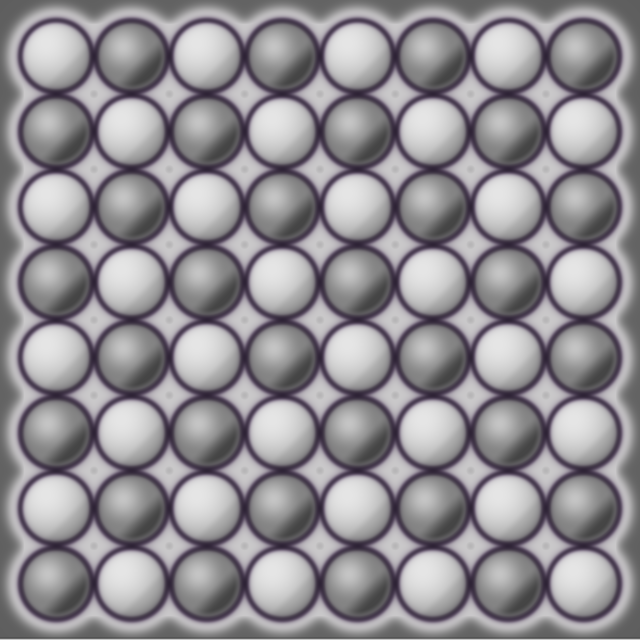
Reproduce this pattern procedurally as a WebGL 2 fragment shader.

```glsl
#version 300 es
precision highp float;
// An 8 by 8 checker of pale and dark pearls on a grey ground. Nearby pearls
// are looped over to sum their soft halos and multiply their violet outlines;
// the nearest pearl is then shaded by distance from its highlight.
uniform vec2 u_resolution;
out vec4 fragColor;

// q spans -1..1 across the pearl; the light comes from the upper left
float palePearl(vec2 q) {
    float away = dot(q, vec2(0.707, -0.707));
    float l = length(q - vec2(-0.3, 0.38));
    return 0.9 - 0.16 * l * l - 0.05 * smoothstep(0.3, 0.55, away);
}

float darkPearl(vec2 q) {
    float away = dot(q, vec2(0.707, -0.707));
    float l = length(q - vec2(-0.25, 0.27));
    float crescent = smoothstep(0.15, 0.7, away) * (1.0 - smoothstep(0.76, 1.03, length(q)));
    return 0.77 - 0.25 * smoothstep(0.0, 0.85, l) - 0.25 * crescent;
}

void main() {
    vec2 uv = gl_FragCoord.xy / u_resolution;
    vec2 grid = (uv - 0.5) / 0.1177 + 4.0;
    vec2 cell = clamp(floor(grid), 0.0, 7.0);

    // Halos and outlines of this pearl and its neighbours
    float halo = 0.0;
    float outline = 0.0;
    for (int j = -1; j <= 1; j++) {
        for (int i = -1; i <= 1; i++) {
            vec2 id = cell + vec2(i, j);
            if (id != clamp(id, 0.0, 7.0)) continue;
            float d = length(grid - id - 0.5);
            float fall = max(d - 0.553, 0.0) / 0.122;
            float ring = (d - 0.478) / 0.036;
            float haze = (d - 0.485) / 0.075;
            halo += exp(-fall * fall);
            outline += 0.85 * exp(-ring * ring) + 0.17 * exp(-haze * haze);
        }
    }

    // Ground, darkest in the corners
    float corner = smoothstep(0.45, 0.72, length(uv - 0.5));
    vec3 color = mix(vec3(0.39 - 0.02 * corner), vec3(0.79, 0.785, 0.79), min(halo, 1.0));

    // Pearl body
    vec2 q = (grid - cell - 0.5) / 0.46;
    bool pale = mod(cell.x + cell.y, 2.0) > 0.5;
    float shade = pale ? palePearl(q) : darkPearl(q);
    float body = 1.0 - smoothstep(0.95, 1.07, length(q));
    color = mix(color, vec3(shade), body);

    // Violet outlines darken where pearls touch
    color *= pow(vec3(0.37, 0.31, 0.41), vec3(outline));

    // Thin light line on the lower border, with a dark line over it
    color *= 1.0 - 0.25 * (1.0 - smoothstep(0.003, 0.005, uv.y));
    color = mix(vec3(0.78), color, smoothstep(0.001, 0.003, uv.y));

    fragColor = vec4(color, 1.0);
}
```
